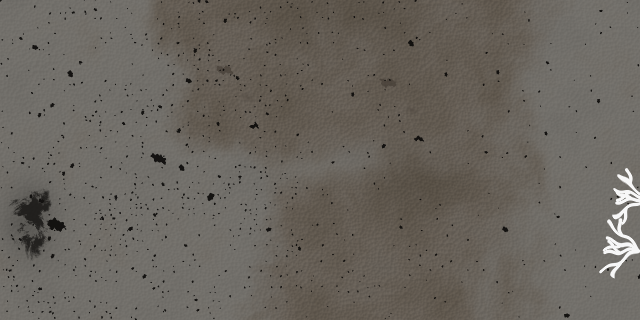
Write a Shadertoy shader that draws this texture.

```glsl
// Weathered grey-brown concrete with black pits, smudges and pale coral twigs at the right edge.

vec2 hash2(vec2 p) {
    vec3 q = fract(p.xyx * vec3(0.1031, 0.1030, 0.0973));
    q += dot(q, q.yzx + 33.33);
    return fract((q.xx + q.yz) * q.zy);
}

// Layered, warped sines: cloudy stains, roughly -0.7 to 0.7
float stains(vec2 p) {
    float sum = 0.0, amp = 0.5;
    for (int i = 0; i < 7; i++) {
        p = mat2(0.8, 0.6, -0.6, 0.8) * p * 1.9 + 1.7;
        p += 0.4 * sin(p.yx);
        sum += amp * sin(p.x) * sin(p.y);
        amp *= 0.65;
    }
    return sum;
}

// Cellular noise: distance to the nearest grain
float cells(vec2 p) {
    vec2 id = floor(p);
    float nearest = 2.0;
    for (int y = -1; y <= 1; y++)
        for (int x = -1; x <= 1; x++) {
            vec2 c = id + vec2(x, y);
            nearest = min(nearest, length(c + hash2(c) - p));
        }
    return nearest;
}

// Soft elliptical patch
float patchAt(vec2 p, vec2 centre, vec2 size) {
    vec2 q = (p - centre) / size;
    return exp(-dot(q, q));
}

// Antialiased cover of a shape from its signed distance
float cover(float d) {
    return clamp(0.5 - d * iResolution.y, 0.0, 1.0);
}

// Pits are crowded on the left and thin out to the right
float pitDensity(vec2 p) {
    float clump = 0.65 + 0.5 * sin(p.x * 9.0 + 2.0 * sin(p.y * 7.0)) * sin(p.y * 11.0 + p.x * 4.0);
    float crowd = 0.07 + 0.27 * (1.0 - smoothstep(0.6, 1.5, p.x));
    crowd += 0.35 * patchAt(p, vec2(0.6, 0.35), vec2(0.35, 0.25));
    crowd += 0.25 * patchAt(p, vec2(1.15, 0.95), vec2(0.2, 0.1));
    return crowd * clump;
}

float pits(vec2 p, float scale, float share, float size) {
    vec2 id = floor(p * scale);
    vec2 centre = (id + 0.25 + 0.5 * hash2(id + scale)) / scale;
    vec2 pick = hash2(id + 7.0 * scale);
    vec2 q = p - centre;
    float angle = atan(q.y, q.x) + 6.3 * pick.y;
    float radius = size * mix(0.45, 1.0, pick.y * pick.y);
    radius *= 1.0 + 0.2 * sin(2.0 * angle) + 0.12 * sin(5.0 * angle);
    return cover(length(q) - radius) * step(pick.x, share * pitDensity(centre));
}

float segment(vec2 p, vec2 a, vec2 b) {
    vec2 ab = b - a;
    return length(p - a - ab * clamp(dot(p - a, ab) / dot(ab, ab), 0.0, 1.0));
}

// Fan of forked twigs that grows leftwards from a root
float coral(vec2 p, vec2 root, float reach) {
    p += 0.005 * sin(p.yx * 95.0);
    float d = 1.0;
    for (int i = 0; i < 4; i++) {
        float k = float(i), angle = 2.45 + 0.4 * k;
        vec2 dir = vec2(cos(angle), sin(angle));
        vec2 tip = root + dir * reach * (0.85 + 0.15 * sin(k * 2.4 + 1.0));
        vec2 fork = mix(root, tip, 0.55);
        float side = mod(k, 2.0) * 2.0 - 1.0;
        d = min(d, segment(p, root, tip));
        d = min(d, segment(p, fork, fork + 0.3 * reach * (dir + side * 0.8 * vec2(-dir.y, dir.x))));
    }
    return d - 0.0055;
}

void mainImage(out vec4 fragColor, in vec2 fragCoord) {
    vec2 p = fragCoord / iResolution.y;
    float cloud = stains(p * 2.2), mottle = stains(p * 7.0 + 4.0);

    // Brown stain down the middle, cut by a pale wedge
    float leftEdge = mix(0.86, 0.52, smoothstep(0.42, 0.62, p.y));
    float x = p.x + 0.2 * cloud;
    float brown = smoothstep(leftEdge - 0.12, leftEdge + 0.15, x) * (1.0 - smoothstep(1.4, 1.8, x));
    float wedge = patchAt(p, vec2(0.98, 0.47 + 0.2 * max(p.x - 0.98, 0.0)), vec2(0.26, 0.055));
    brown = clamp(brown * (1.0 - 0.8 * wedge) + 0.2 * mottle, 0.0, 1.0);
    float dark = patchAt(p, vec2(1.32, 0.43), vec2(0.17, 0.1)) + 0.7 * patchAt(p, vec2(1.1, 0.95), vec2(0.35, 0.15));
    dark = clamp(brown * (0.2 + 0.6 * dark + 0.6 * mottle), 0.0, 1.0);
    vec3 color = mix(vec3(0.45, 0.44, 0.42), vec3(0.405, 0.375, 0.34), brown);
    color = mix(color, vec3(0.34, 0.31, 0.27), dark);

    // Fine raised grain, lit from the upper left
    float relief = cells(p * 100.0) - cells(p * 100.0 + vec2(-0.35, 0.35));
    color *= 1.0 + relief * (0.07 + 0.07 * brown) + 0.035 * mottle;

    // Paired smudges and wide pits
    float pit = 0.0;
    vec2 rough = p + 0.003 * sin(p.yx * 210.0) + 0.002 * sin(p.yx * 470.0);
    for (int i = 0; i < 2; i++) {
        vec2 q = rough - float(i) * vec2(0.51, -0.04);
        float smudge = smoothstep(0.014, 0.006, 0.0) + cover(segment(q, vec2(0.69, 0.782), vec2(0.715, 0.78)) - 0.011);
        smudge += 0.5 * patchAt(q, vec2(0.775, 0.695), vec2(0.018, 0.01));
        color = mix(color, vec3(0.25, 0.22, 0.19), 0.6 * min(smudge, 1.0));
        pit = max(pit, cover(segment(q, vec2(0.79, 0.606), vec2(0.805, 0.605)) - 0.006));
    }

    // Scattered pits, then the crumbled corner on the left
    pit = max(pit, max(pits(p, 62.0, 0.65, 0.0032), pits(p + 0.37, 31.0, 0.4, 0.0062)));
    pit = max(pit, pits(p + 0.11, 11.0, 0.35, 0.011));
    pit = max(pit, cover(segment(rough, vec2(0.485, 0.51), vec2(0.505, 0.5)) - 0.011));
    pit = max(pit, cover(segment(rough, vec2(0.165, 0.3), vec2(0.185, 0.295)) - 0.016));
    float crumble = patchAt(p, vec2(0.09, 0.31), vec2(0.085, 0.12));
    float chips = smoothstep(0.5, 0.75, crumble * (0.85 + 0.9 * stains(p * 13.0)));
    color *= 1.0 - 0.2 * crumble;
    pit = max(pit, 0.8 * chips);
    color = mix(color, vec3(0.05, 0.045, 0.04), 0.93 * pit);

    // Pale coral twigs
    float twigs = min(coral(p, vec2(2.02, 0.38), 0.12), coral(p, vec2(2.0, 0.22), 0.135));
    color = mix(color, vec3(0.97), cover(twigs));
    fragColor = vec4(color, 1.0);
}
```
